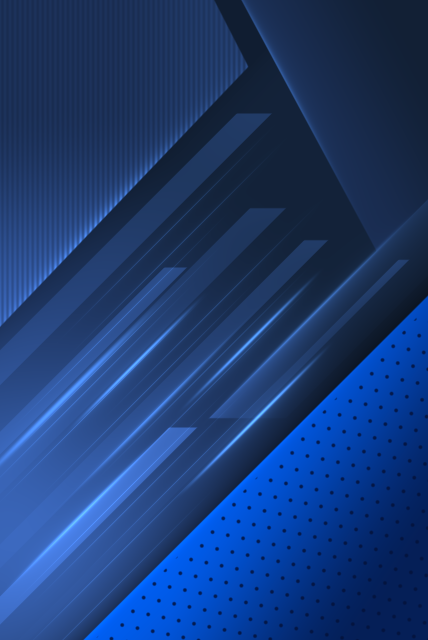
Reproduce this background procedurally as a Shadertoy shader.

```glsl
#define STRIPE_PITCH 0.0118
#define DOT_PITCH 0.0365
#define DOT_RADIUS 0.0042
#define DOT_TILT 0.2
#define HAIRLINES 16
#define BLUE_EDGE -0.196
#define BAND_EDGE 0.030

const vec3 NIGHT = vec3(0.075, 0.135, 0.225);
const vec3 NAVY = vec3(0.125, 0.220, 0.400);
const vec3 STEEL = vec3(0.225, 0.395, 0.720);
const vec3 GLOW = vec3(0.30, 0.58, 0.98);
const vec3 COBALT = vec3(0.00, 0.375, 0.96);
const vec3 DEEP = vec3(0.018, 0.12, 0.34);

float hash(float n) { return fract(sin(n * 91.17) * 4375.85); }

// Antialiased step: 1 where d > 0
float inside(float d) {
    float pixel = 1.5 / iResolution.y;
    return smoothstep(-pixel, pixel, d);
}

// Diagonal bar with a flat top, fading towards the lower left
float bar(vec2 p, vec2 topLeft, float width, float fade) {
    vec2 q = p - topLeft;
    float across = q.x - q.y;
    return inside(across) * inside(width - across) * inside(-q.y)
         * exp(-max(-q.y, 0.0) / fade);
}

// Diagonal light streak, tapered at both ends
float streak(vec2 p, vec2 center, float halfLength, float width) {
    vec2 q = p - center;
    float along = (q.x + q.y) * 0.7071 / halfLength;
    float across = abs(q.y - q.x) * 0.7071;
    float taper = max(1.0 - along * along, 0.0);
    float core = exp(-across * across / (width * width));
    return taper * taper * (core + 0.3 * exp(-across / (width * 4.0)));
}

// Slanted staggered lattice of round holes
float dots(vec2 p) {
    float c = cos(DOT_TILT), s = sin(DOT_TILT);
    vec2 q = mat2(c, s, -s, c) * p / DOT_PITCH;
    q.x += 0.5 * mod(floor(q.y), 2.0);
    return inside(DOT_RADIUS - length(fract(q) - 0.5) * DOT_PITCH);
}

vec3 backdrop(vec2 p) {
    float r = length(p - vec2(0.02, 0.24));
    vec3 color = mix(STEEL, NAVY, smoothstep(0.0, 0.62, r));
    return mix(color, NIGHT, smoothstep(0.45, 1.0, r));
}

// Ribbed panel at the upper left
void ribbedPanel(inout vec3 color, vec2 p) {
    float lower = (p.y - 0.734 - 1.047 * p.x) * 0.69;
    float right = dot(vec2(0.502, 1.5) - p, vec2(0.89, 0.456));
    float mask = inside(lower) * inside(right);
    vec3 face = mix(STEEL * 0.88, NAVY * 0.86, smoothstep(0.72, 1.25, p.y));
    face += 0.07 * GLOW * smoothstep(0.25, 0.58, p.x);
    float rib = 0.5 + 0.5 * cos(6.2832 * p.x / STRIPE_PITCH);
    float nearEdge = exp(-max(lower, 0.0) / 0.07);
    face *= 0.91 + rib * (0.13 + 0.17 * nearEdge);
    float lit = exp(-pow((p.x - 0.25) / 0.2, 2.0));
    face += GLOW * lit * exp(-max(lower, 0.0) / 0.013) * (0.22 + 0.25 * rib);
    color *= 1.0 - 0.15 * exp(-max(-lower, 0.0) / 0.04);
    color = mix(color, face, mask);
}

// Dark plate at the upper right with a lit slanted rim
void darkPlate(inout vec3 color, vec2 p) {
    float d = dot(p - vec2(0.566, 1.5), vec2(0.881, 0.474));
    float mask = inside(d) * inside(p.y - p.x - BAND_EDGE);
    vec3 face = mix(NAVY * 0.8, NIGHT * 0.92, smoothstep(0.0, 0.32, d));
    float lit = exp(-pow((p.y - 1.34) / 0.22, 2.0));
    face += GLOW * lit * (0.33 * exp(-max(d, 0.0) / 0.005) + 0.09 * exp(-max(d, 0.0) / 0.03));
    color = mix(color, face, mask);
}

void bars(inout vec3 color, vec2 p) {
    color += STEEL * 0.25 * bar(p, vec2(0.555, 1.234), 0.082, 0.9);
    color += STEEL * 0.21 * bar(p, vec2(0.586, 1.012), 0.084, 0.35);
    color += STEEL * 0.25 * bar(p, vec2(0.713, 0.937), 0.056, 0.4);
    color += STEEL * 0.30 * bar(p, vec2(0.385, 0.873), 0.053, 0.4);
    color += STEEL * 0.42 * bar(p, vec2(0.396, 0.498), 0.066, 0.55);
    // Wide band, cut flat at its foot
    float a = p.y - p.x;
    float band = inside(BAND_EDGE - a) * inside(a + 0.15) * inside(p.y - 0.52);
    float sheen = exp(-max(BAND_EDGE - a, 0.0) / 0.07);
    color += STEEL * band * sheen * mix(0.34, 0.18, smoothstep(0.6, 1.1, p.y));
    color += STEEL * 0.25 * bar(p, vec2(0.934, 0.891), 0.025, 0.3);
}

void streaks(inout vec3 color, vec2 p) {
    float light = 0.62 * streak(p, vec2(0.32, 0.65), 0.24, 0.0035);
    light += 0.65 * streak(p, vec2(0.586, 0.70), 0.25, 0.0035);
    light += 0.85 * streak(p, vec2(0.596, 0.514), 0.27, 0.0035);
    light += 0.42 * streak(p, vec2(0.156, 0.572), 0.36, 0.006);
    light += 0.45 * streak(p, vec2(0.195, 0.297), 0.28, 0.004);
    light += 0.26 * streak(p, vec2(0.370, 0.540), 0.30, 0.005);
    light += 0.30 * streak(p, vec2(0.730, 0.760), 0.38, 0.004);
    // Scattered hairlines
    for (int i = 0; i < HAIRLINES; i++) {
        float n = float(i) + 1.0;
        float offset = mix(-0.17, 0.56, (n - 0.5 + 0.6 * hash(n)) / float(HAIRLINES));
        float x = mix(0.15, 0.5, hash(n + 40.0));
        light += 0.15 * streak(p, vec2(x, x + offset), 0.38, 0.0013);
    }
    color += GLOW * light;
}

// Perforated blue sheet at the lower right
void blueSheet(inout vec3 color, vec2 p) {
    float d = (BLUE_EDGE - p.y + p.x) * 0.7071;
    color *= 1.0 - 0.42 * exp(-max(-d, 0.0) / 0.045);
    float shade = d * 1.45 + 0.5 * max(p.x - 0.4, 0.0);
    vec3 face = mix(COBALT, DEEP, smoothstep(-0.08, 0.9, shade));
    face += COBALT * 0.25 * exp(-max(d, 0.0) / 0.006) * smoothstep(1.1, 0.5, p.x);
    face = mix(face, vec3(0.015, 0.07, 0.23), 0.85 * dots(p) * inside(d - 0.018));
    color = mix(color, face, inside(d));
}

void mainImage(out vec4 fragColor, in vec2 fragCoord) {
    vec2 p = 1.5 * fragCoord / iResolution.y;
    vec3 color = backdrop(p);
    ribbedPanel(color, p);
    darkPlate(color, p);
    bars(color, p);
    streaks(color, p);
    blueSheet(color, p);
    fragColor = vec4(clamp(color, 0.0, 1.0), 1.0);
}
```
